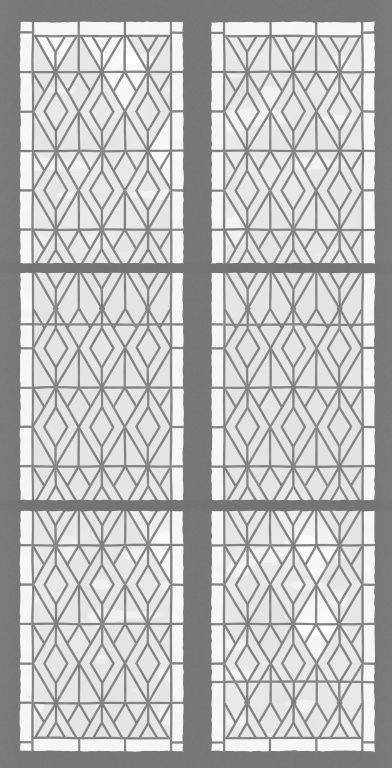
Give the GLSL for this pattern, as a Shadertoy shader.

```glsl
// Two tall leaded windows, three panels each, with a lattice of nested diamonds.

const vec2 SHEET = vec2(394.0, 768.0);  // design units, y pointing down
const vec2 CELL = vec2(46.33, 78.87);   // one diamond of the lattice
const float FIRST_ROW = 72.0;           // height of the first row of joints
const float LIGHT_STEP = 192.4;         // distance between the two lights
const float INNER_WIDTH = 139.0;        // lattice width inside the border
const float LEAD = 1.15;                // half width of a lead strip

float hash(vec2 p) {
    vec3 q = fract(vec3(p.xyx) * 0.1031);
    q += dot(q, q.yzx + 33.33);
    return fract((q.x + q.y) * q.z);
}

float noise(vec2 p) {
    vec2 i = floor(p), f = fract(p);
    f = f * f * (3.0 - 2.0 * f);
    return mix(mix(hash(i), hash(i + vec2(1, 0)), f.x),
               mix(hash(i + vec2(0, 1)), hash(i + vec2(1, 1)), f.x), f.y);
}

float segment(vec2 p, vec2 a, vec2 b) {
    vec2 d = b - a;
    return length(p - a - d * clamp(dot(p - a, d) / dot(d, d), 0.0, 1.0));
}

float box(vec2 p, vec2 lo, vec2 hi) {
    vec2 d = abs(p - 0.5 * (lo + hi)) - 0.5 * (hi - lo);
    return max(d.x, d.y);
}

float cover(float d, float blur) {
    return 1.0 - smoothstep(-blur, blur, d);
}

// Distance to the leads of the mirrored diamond cell.
float lattice(vec2 p) {
    vec2 cell = p / CELL;
    vec2 q = vec2(abs(fract(cell.x) - 0.5), fract(cell.y)) * CELL;
    float w = 0.5 * CELL.x, h = CELL.y;
    vec2 side = vec2(w, 0.5 * h), top = vec2(0.0, 0.25 * h), bottom = vec2(0.0, 0.75 * h);

    // Large diamond
    float d = min(segment(q, vec2(0), side), segment(q, side, vec2(0, h)));
    // Small diamond hung on stems between the joints
    vec2 smallSide = vec2(0.5 * w, 0.5 * h);
    d = min(d, min(segment(q, top, smallSide), segment(q, smallSide, bottom)));
    d = min(d, min(segment(q, vec2(0), top), segment(q, bottom, vec2(0, h))));
    // Split triangle and half diamond between the large ones
    d = min(d, segment(q, side, vec2(w, h)));
    d = min(d, segment(q, vec2(w, 0), vec2(0.5 * w, 0.25 * h)));
    // Solder joints
    return min(d, min(length(q), length(q - vec2(0, h))) - 1.7);
}

// Horizontal leads; two of them sit away from their row of joints.
float rails(float y, float light) {
    float row = floor(y / CELL.y + 0.5);
    float shift = row == 3.0 ? 16.0 : (row == 8.0 ? -21.0 * light : 0.0);
    return abs(y - row * CELL.y - shift);
}

float glassTone(vec2 p, vec2 world, float inner) {
    vec2 c = p / CELL;
    vec2 pane = floor(vec2(c.x + c.y, c.x - c.y) + 0.5);
    float seed = hash(pane + 17.0 * floor(world.x / 198.0));
    float outerPanels = smoothstep(80.0, 190.0, abs(world.y - 386.0));
    float tone = 0.895 + 0.012 * (seed - 0.5) + 0.022 * outerPanels * noise(world / 28.0);
    // Bright panes and drifting reflections
    tone += 0.055 * outerPanels * step(0.93, seed);
    float glare = smoothstep(0.72, 0.8, noise(world / vec2(34.0, 15.0) + 4.0));
    tone += 0.045 * outerPanels * glare;
    return mix(0.958 + 0.015 * noise(world / 9.0), tone, inner);
}

void mainImage(out vec4 fragColor, in vec2 fragCoord) {
    vec2 uv = fragCoord / iResolution.xy;
    vec2 world = vec2(uv.x, 1.0 - uv.y) * SHEET;
    float blur = 0.65 * SHEET.y / iResolution.y;

    // Local coordinates of one light, gently bent by hand work
    float light = step(198.5, world.x);
    vec2 p = world - vec2(33.0 + LIGHT_STEP * light, FIRST_ROW);
    p += 0.9 * (vec2(noise(world / 31.0), noise(world / 27.0 + 50.0)) - 0.5);

    // Panel openings, with ragged edges and two crossbars
    float rough = 0.9 * (noise(world / 4.0) - 0.5);
    float opening = box(p, vec2(-12.6, -50.0), vec2(151.0, 679.0)) + rough;
    float crossbars = min(abs(world.y - 268.0) - 5.0, abs(world.y - 505.5) - 5.5);
    opening = max(opening, -crossbars + rough);

    // Lattice field and the plain border around it
    float field = box(p, vec2(0, -36.0), vec2(INNER_WIDTH, 666.0));
    float inner = cover(field, blur);
    float leads = max(lattice(p), field);
    leads = min(leads, rails(p.y, light));
    float sides = min(abs(p.x), abs(p.x - INNER_WIDTH));
    leads = min(leads, min(sides, abs(field)));

    // Short ties across the border
    float tieY = abs(fract(p.y / CELL.y) - 0.5) * CELL.y;
    float tieX = abs(fract(p.x / CELL.x + 0.5) - 0.5) * CELL.x;
    float beside = max(-p.x, p.x - INNER_WIDTH);
    float beyond = max(-36.0 - p.y, p.y - 666.0);
    leads = min(leads, min(max(tieY, -beside), max(tieX, -beyond)));

    // Shade glass, leads and the painted frame
    float tone = glassTone(p, world, inner);
    tone = mix(tone, 0.49 + 0.05 * noise(world / 6.0), cover(leads - LEAD, blur));
    float frame = 0.468 + 0.014 * (noise(world / 1.7) - 0.5) - 0.015 * cover(crossbars, 1.5);
    frame += 0.012 * smoothstep(170.0, 197.0, abs(world.x - 197.0));
    tone = mix(frame, tone, cover(opening, blur));
    fragColor = vec4(vec3(tone), 1.0);
}
```
